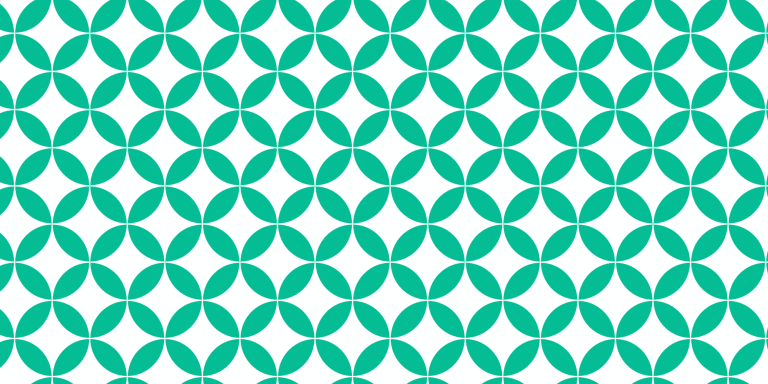
This pattern is drawn by a WebGL 1 fragment shader. Its source:

```glsl
precision highp float;
// Green petals of interlocking circles, forming a diamond lattice on white.
uniform vec2 u_resolution;

// Distance to the nearest circle centre on a unit grid shifted by offset.
float gridDistance(vec2 p, vec2 offset) {
  return length(fract(p - offset + 0.5) - 0.5);
}

// Signed distance to the lens where two neighbouring circles overlap.
float petalDistance(vec2 p, float radius) {
  float side = gridDistance(p, vec2(0.5, 0.0));
  float upright = gridDistance(p, vec2(0.0, 0.5));
  return max(side, upright) - radius;
}

void main() {
  // Repeats across and down, with a petal junction at the cell origin.
  vec2 repeats = vec2(10.226, 5.033);
  vec2 cell = (gl_FragCoord.xy / u_resolution - vec2(0.508, 0.516)) * repeats;

  // A radius just under half a cell leaves a hairline gap between tips.
  float pixel = repeats.y / u_resolution.y;
  float petal = 1.0 - smoothstep(-0.75 * pixel, 0.75 * pixel, petalDistance(cell, 0.492));

  vec3 white = vec3(0.995, 1.0, 1.0);
  vec3 green = vec3(0.015, 0.74, 0.58);
  gl_FragColor = vec4(mix(white, green, petal), 1.0);
}
```
